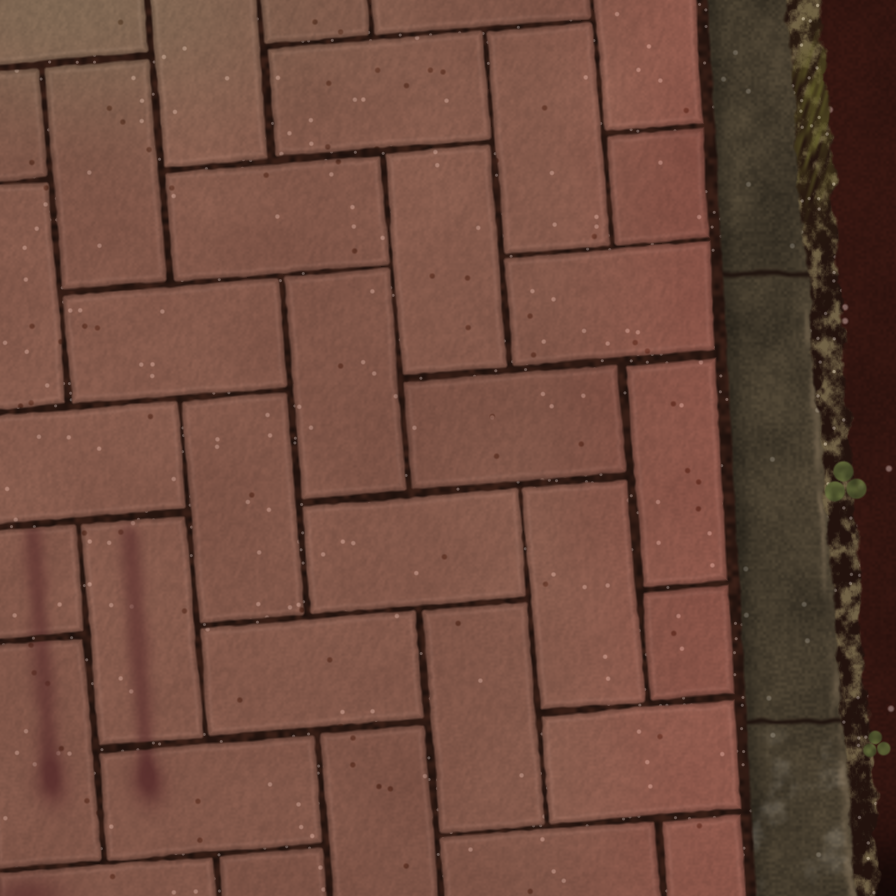
Give the GLSL for this texture, as a WebGL 1 fragment shader.

```glsl
precision highp float;
// Worn red herringbone brick paving beside a dark stone kerb, a weedy gutter and a red road.
uniform vec2 u_resolution;

#define CELL_RIGHT vec2(0.1234, -0.0101)
#define CELL_DOWN vec2(0.0101, 0.1273)
#define ORIGIN vec2(0.293, 0.052)
#define JOINT 0.0031
#define BRICK_LIGHT vec3(0.555, 0.380, 0.318)
#define BRICK_DARK vec3(0.465, 0.305, 0.255)
#define BRICK_OLIVE vec3(0.490, 0.420, 0.330)
#define SOIL vec3(0.165, 0.090, 0.065)
#define KERB vec3(0.255, 0.220, 0.165)
#define ROAD vec3(0.190, 0.078, 0.058)
#define STAIN vec3(0.330, 0.160, 0.160)
#define GRAIN 0.14

float hash(vec2 p) {
  return fract(sin(dot(p, vec2(127.1, 311.7))) * 43758.5453);
}

float noise(vec2 p) {
  vec2 i = floor(p), f = fract(p);
  f = f * f * (3.0 - 2.0 * f);
  return mix(mix(hash(i), hash(i + vec2(1.0, 0.0)), f.x),
             mix(hash(i + vec2(0.0, 1.0)), hash(i + vec2(1.0, 1.0)), f.x), f.y);
}

float fbm(vec2 p) {
  float sum = 0.0, amp = 0.5;
  for (int i = 0; i < 4; i++) {
    sum += amp * noise(p);
    p = p * 2.03 + 17.0;
    amp *= 0.5;
  }
  return sum / 0.9375;
}

// Sparse round pale grit, one candidate per grid cell
float grit(vec2 q, float density, float share) {
  vec2 g = q * density, id = floor(g);
  vec2 centre = 0.3 + 0.4 * vec2(hash(id + 3.1), hash(id + 8.7));
  float spot = 1.0 - smoothstep(0.1, 0.3, length(fract(g) - centre));
  return spot * step(1.0 - share, hash(id));
}

float bump(float x, float width) {
  return exp(-x * x / (width * width));
}

float roundBox(vec2 p, vec2 halfSize, float radius) {
  vec2 d = abs(p) - halfSize + radius;
  return length(max(d, 0.0)) + min(max(d.x, d.y), 0.0) - radius;
}

// Long vertical drips ending in a darker blob
float drips(vec2 q) {
  float amount = 0.0;
  for (int i = 0; i < 2; i++) {
    float x = 0.036 + 0.108 * float(i) + 0.075 * (q.y - 0.585);
    float run = smoothstep(0.575, 0.60, q.y) * (1.0 - smoothstep(0.85, 0.90, q.y));
    amount += 0.55 * run * bump(q.x - x, 0.009 + 0.005 * noise(q * 40.0));
    amount += 0.6 * bump(length((q - vec2(x, 0.875)) * vec2(1.0, 0.7)), 0.018);
  }
  amount += 0.6 * bump(length((q - vec2(0.03, 1.0)) * vec2(0.5, 1.0)), 0.02);
  return min(amount, 0.8);
}

vec3 paving(vec2 q, float edge, float px) {
  // Canvas to skewed brick grid
  vec2 d = q - ORIGIN;
  float det = CELL_RIGHT.x * CELL_DOWN.y - CELL_RIGHT.y * CELL_DOWN.x;
  vec2 c = vec2(d.x * CELL_DOWN.y - d.y * CELL_DOWN.x,
                d.y * CELL_RIGHT.x - d.x * CELL_RIGHT.y) / det;

  // Each diagonal repeats: flat left, flat right, upright top, upright bottom
  vec2 cell = floor(c);
  float k = floor(mod(cell.x + cell.y + 0.5, 4.0));
  float upright = step(1.5, k);
  vec2 along = mix(vec2(1.0, 0.0), vec2(0.0, 1.0), upright);
  vec2 id = cell - mod(k, 2.0) * along;
  vec2 halfSize = 0.5 + 0.5 * along;
  vec2 jitter = 0.02 * (vec2(hash(id), hash(id + 5.0)) - 0.5);
  float dist = roundBox(c - id - halfSize + jitter, halfSize, 0.05) * 0.125;
  dist = max(dist, q.x - edge);
  dist += JOINT * (0.55 + 0.9 * noise(q * 14.0)) + 0.0016 * (noise(q * 110.0) - 0.5);

  // Brick face: tint, mottling, grain and worn rim
  float tone = 0.45 * hash(id + 2.3) + 0.75 * fbm(q * 9.0) - 0.1;
  vec3 face = mix(BRICK_DARK, BRICK_LIGHT, clamp(tone, 0.0, 1.0));
  face = mix(face, BRICK_OLIVE, 0.75 * bump(length((q - vec2(0.06, 0.0)) * vec2(0.6, 1.3)), 0.17));
  face += vec3(0.03, -0.012, -0.005) * smoothstep(0.58, 0.8, q.x);
  float grain = noise(vec2(q.x + 0.4 * q.y, q.y - 0.4 * q.x) * vec2(240.0, 130.0));
  face *= 1.0 + GRAIN * (0.6 * grain + 0.4 * noise(q * 390.0) - 0.5);
  face *= mix(0.83, 1.0, smoothstep(0.0, 0.006, -dist));
  face += 0.025 * bump(dist + 0.0065, 0.002);
  face += 0.16 * grit(q, 85.0, 0.025) - 0.12 * grit(q + 0.37, 70.0, 0.02);
  face = mix(face, STAIN, drips(q));

  vec3 soil = SOIL * (0.7 + 0.7 * noise(q * 150.0)) + 0.25 * grit(q, 120.0, 0.13);
  return mix(face, soil, smoothstep(-0.001 - px, 0.0008 + px, dist));
}

vec3 kerb(vec2 q, float left, float right) {
  vec3 col = KERB * (0.65 + 0.5 * fbm(q * 22.0) + 0.25 * noise(q * 300.0));
  col *= 0.75 + 0.25 * smoothstep(0.0, 0.022, q.x - left);
  float worn = bump(q.x - right + 0.004, 0.005) * smoothstep(0.25, 0.42, q.y);
  col = mix(col, BRICK_OLIVE, 0.7 * worn * noise(q * vec2(120.0, 30.0)));
  col += 0.12 * smoothstep(0.8, 0.85, q.y) * smoothstep(0.5, 0.8, fbm(q * 30.0));
  float wander = 0.006 * (noise(q * 60.0) - 0.5);
  float crack = bump(q.y - 0.306 + wander, 0.0035) + bump(q.y - 0.805 + wander, 0.003);
  return mix(col, SOIL * 0.65, 0.85 * crack) + 0.15 * grit(q, 75.0, 0.02);
}

float clover(vec2 q, vec2 centre, float size, float px) {
  float leaf = 1.0;
  for (int i = 0; i < 3; i++) {
    float a = 2.094 * float(i) + 0.4;
    leaf = min(leaf, length(q - centre - size * vec2(cos(a), sin(a))) - 0.75 * size);
  }
  return 1.0 - smoothstep(-px, px + 0.0015, leaf);
}

vec3 gutter(vec2 q) {
  float litter = fbm(q * vec2(90.0, 70.0));
  vec3 col = mix(SOIL * 0.8, vec3(0.44, 0.38, 0.27), smoothstep(0.38, 0.78, litter));
  float blades = noise(vec2(q.x + 0.3 * q.y, q.y) * vec2(220.0, 50.0));
  float tuft = bump(length((q - vec2(0.91, 0.13)) * vec2(1.0, 0.4)), 0.035);
  col = mix(col, vec3(0.38, 0.36, 0.16), tuft * blades);
  return col + 0.25 * grit(q, 110.0, 0.12);
}

void main() {
  vec2 q = gl_FragCoord.xy / u_resolution;
  q.y = 1.0 - q.y;
  float px = 0.7 / u_resolution.y;
  float ragged = fbm(q * 45.0) - 0.5;

  // Slanted strip borders, left to right
  float paveEdge = 0.780 + 0.055 * q.y;
  float kerbLeft = 0.790 + 0.054 * q.y + 0.004 * ragged;
  float kerbRight = 0.876 + 0.080 * q.y + 0.012 * ragged;
  float roadLeft = 0.916 + 0.066 * q.y + 0.020 * ragged;
  float soft = px + 0.0015;

  vec3 col = paving(q, paveEdge, px);
  col = mix(col, kerb(q, kerbLeft, kerbRight), smoothstep(-soft, soft, q.x - kerbLeft));
  col = mix(col, gutter(q), smoothstep(-soft, soft, q.x - kerbRight));
  vec3 road = ROAD * (0.8 + 0.25 * fbm(q * 18.0) + 0.2 * noise(q * 320.0));
  road *= 1.0 - 0.6 * smoothstep(0.88, 1.0, q.y);
  road += 0.3 * grit(q, 60.0, 0.015);
  col = mix(col, road, smoothstep(-soft, soft, q.x - roadLeft));

  // Small weeds rooted in the gutter
  float weeds = max(clover(q, vec2(0.943, 0.54), 0.014, px), clover(q, vec2(0.978, 0.832), 0.009, px));
  col = mix(col, vec3(0.34, 0.37, 0.20) * (0.7 + 0.5 * noise(q * 130.0)), 0.9 * weeds);
  gl_FragColor = vec4(clamp(col, 0.0, 1.0), 1.0);
}
```
